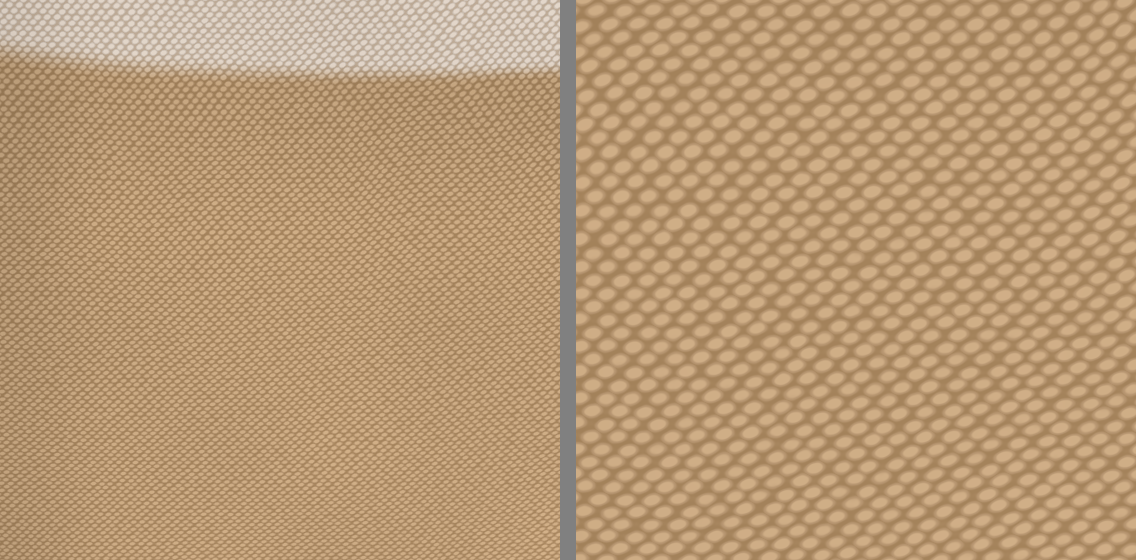
Left, the full canvas; right, a detail of the centre.
Write a WebGL 1 fragment shader that draws this texture.

```glsl
precision highp float;
uniform vec2 u_resolution;

#define COLUMNS 65.0
#define COLUMN_SPREAD 8.0
#define ROWS 158.0
#define ROW_SPREAD 31.0
#define ROW_BEND 9.0
#define BEAD_RADIUS vec2(0.37, 0.60)
#define BEAD_SLANT 0.12
#define WEAR 0.2
#define BAND_HEIGHT 0.867
#define BAND_BLUR 0.016

const vec3 TAN_GAP = vec3(0.64, 0.51, 0.355);
const vec3 TAN_MID = vec3(0.715, 0.585, 0.44);
const vec3 TAN_TOP = vec3(0.81, 0.68, 0.525);
const vec3 PALE_GAP = vec3(0.75, 0.675, 0.595);
const vec3 PALE_MID = vec3(0.815, 0.765, 0.715);
const vec3 PALE_TOP = vec3(0.90, 0.85, 0.80);

float hash(vec2 p) {
  vec3 q = fract(p.xyx * 0.1031);
  q += dot(q, q.yzx + 33.33);
  return fract((q.x + q.y) * q.z);
}

float noise(vec2 p) {
  vec2 i = floor(p);
  vec2 f = fract(p);
  f = f * f * (3.0 - 2.0 * f);
  return mix(mix(hash(i), hash(i + vec2(1.0, 0.0)), f.x),
             mix(hash(i + vec2(0.0, 1.0)), hash(i + 1.0), f.x), f.y);
}

// Cloth coordinates: finer towards the bottom, columns lean outwards to the
// right, rows sag at the left and climb at the right
vec2 clothSpace(vec2 uv) {
  float sag = uv.x - 0.3;
  float column = uv.x * (COLUMNS - COLUMN_SPREAD * uv.y);
  float row = uv.y * (ROWS - ROW_SPREAD * uv.y) - ROW_BEND * sag * sag;
  vec2 sway = vec2(noise(uv * 7.0), noise(uv * 8.0 + 40.0)) - 0.5;
  return vec2(column, row) + sway * vec2(0.6, 1.2);
}

// Height of the staggered beads, 0 in the gaps and 1 on the crowns
float weave(vec2 p) {
  float height = 0.0;
  for (int k = -1; k <= 1; k++) {
    float row = floor(p.y) + float(k);
    float x = p.x - 0.5 * mod(row, 2.0);
    vec2 bead = vec2(floor(x), row);
    vec2 offset = vec2(fract(x) - 0.5, p.y - row - 0.5);
    vec2 jitter = vec2(hash(bead + 17.0), hash(bead + 59.0)) - 0.5;
    offset += jitter * vec2(0.10, 0.18);
    offset.x -= BEAD_SLANT * offset.y;
    float crown = 1.0 - smoothstep(0.4, 1.3, length(offset / BEAD_RADIUS));
    height = max(height, crown * (1.0 + WEAR * (hash(bead) - 0.6)));
  }
  // Shadow lines between rows of thread
  return height - 0.08 * cos(6.28318 * p.y);
}

vec3 ramp(vec3 low, vec3 mid, vec3 high, float t) {
  return mix(mix(low, mid, smoothstep(0.0, 0.5, t)), high, smoothstep(0.45, 0.95, t));
}

void main() {
  vec2 uv = gl_FragCoord.xy / u_resolution;
  vec2 cloth = clothSpace(uv);

  // Relief flattens towards the lower right
  float relief = mix(0.78, 1.0, smoothstep(0.0, 0.8, uv.y + 0.3 * (1.0 - uv.x)));
  float height = mix(0.5, weave(cloth), relief);
  height += 0.12 * (noise(cloth * vec2(5.0, 3.0)) - 0.5);

  // Soft pale band along the top with a curved lower edge
  float edge = BAND_HEIGHT + 0.045 * pow(1.0 - uv.x, 4.0)
             + 0.008 * smoothstep(0.75, 1.0, uv.x);
  float blur = BAND_BLUR * (1.0 + 0.8 * (1.0 - uv.x));
  float band = smoothstep(-blur, blur, uv.y - edge + 0.004 * (height - 0.5));

  vec3 tanCloth = ramp(TAN_GAP, TAN_MID, TAN_TOP, height);
  vec3 paleCloth = ramp(PALE_GAP, PALE_MID, PALE_TOP, height);

  // Broad light: dim at the left and beneath the band, brighter lower right
  float light = 0.985 + 0.035 * uv.x * (1.0 - uv.y);
  light -= 0.05 * (1.0 - smoothstep(0.0, 0.22, uv.x));
  light -= 0.03 * smoothstep(0.55, 0.87, uv.y) * (1.0 - band);
  light += 0.03 * (noise(uv * 5.0 + 9.0) - 0.5);
  vec3 color = mix(tanCloth, paleCloth, band) * light;

  gl_FragColor = vec4(color, 1.0);
}
```
